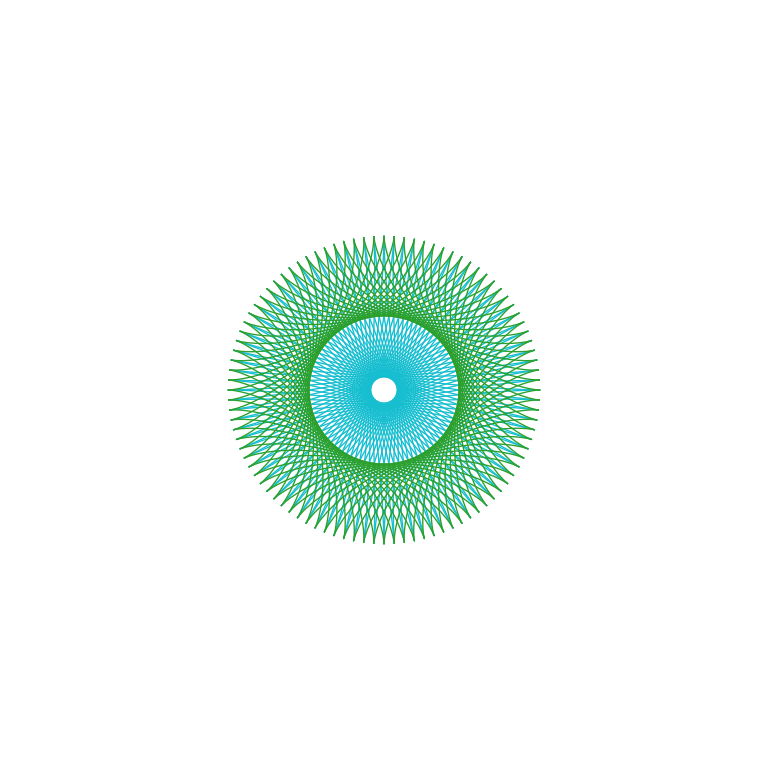
Give the GLSL for this background, as a WebGL 1 fragment shader.

```glsl
precision highp float;
// A round lacework of two hypocycloids, green over cyan, on white.
// One arc from cusp to inner rim is solved in polar form, then mirrored
// and repeated around the center to weave the whole curve.

uniform vec2 u_resolution;

#define CENTER vec2(0.0, -0.0078)
#define RADII vec2(0.2027, 0.2001)
#define CUSPS 96.0
#define GREEN_WHEEL 0.2590
#define CYAN_WHEEL 0.4570
#define LINE_WIDTH 0.0018
#define PAPER vec3(1.0)
#define GREEN vec3(0.173, 0.627, 0.173)
#define CYAN vec3(0.090, 0.745, 0.812)

const float TAU = 6.283185;

// Angular offset to the nearest copy of the arc
float nearestCopy(float angle) {
    float stride = TAU / CUSPS;
    return abs(mod(angle + 0.5 * stride, stride) - 0.5 * stride);
}

// Line coverage from distance, with a soft edge one pixel wide
float stroke(float dist, float pixel) {
    return clamp((0.5 * LINE_WIDTH - dist) / pixel + 0.5, 0.0, 1.0);
}

// Coverage of a hypocycloid in a unit ring, for a wheel of given radius
float hypocycloid(vec2 p, float wheel, float pixel) {
    float arm = 1.0 - wheel;
    float radius = length(p);
    float onCurve = clamp(radius, arm - wheel, 1.0);

    // Roll angle at which the arc passes this radius
    float cosRoll = (onCurve * onCurve - arm * arm - wheel * wheel)
                  / (2.0 * arm * wheel);
    float roll = acos(clamp(cosRoll, -1.0, 1.0));
    float turn = roll * wheel;
    float spin = roll - turn;
    vec2 pen = arm * vec2(cos(turn), sin(turn))
             + wheel * vec2(cos(spin), -sin(spin));
    float arcAngle = atan(pen.y, pen.x);

    // Turn sideways offsets into distances across the slanted line
    float slant = abs(cos(0.5 * (turn - spin) - arcAngle));
    float across = onCurve * slant * RADII.x;
    float beyond = (radius - onCurve) * RADII.x;
    float angle = atan(p.y, p.x);
    float left = length(vec2(across * nearestCopy(angle - arcAngle), beyond));
    float right = length(vec2(across * nearestCopy(angle + arcAngle), beyond));
    return 1.0 - (1.0 - stroke(left, pixel)) * (1.0 - stroke(right, pixel));
}

void main() {
    float side = min(u_resolution.x, u_resolution.y);
    float pixel = 1.0 / side;
    vec2 canvas = (gl_FragCoord.xy - 0.5 * u_resolution) / side;
    vec2 p = (canvas - CENTER) / RADII;

    // Cyan lies below, green on top
    vec3 color = mix(PAPER, CYAN, hypocycloid(p, CYAN_WHEEL, pixel));
    color = mix(color, GREEN, hypocycloid(p, GREEN_WHEEL, pixel));
    gl_FragColor = vec4(color, 1.0);
}
```
